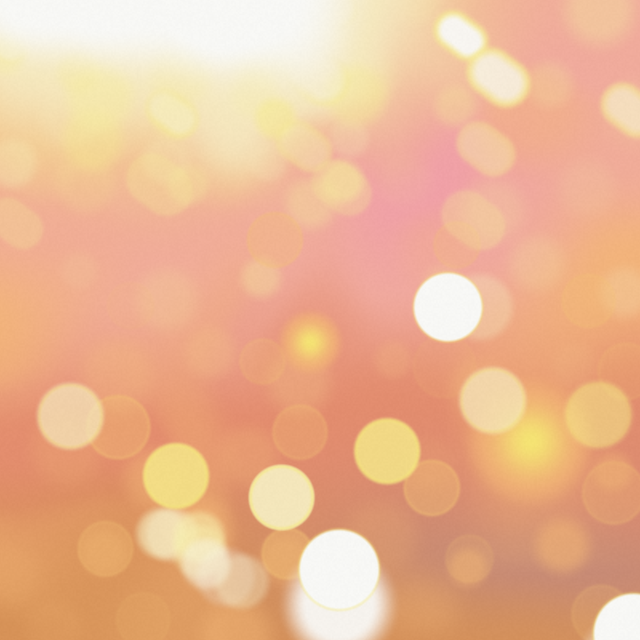
Reproduce this background procedurally as a three.js fragment shader.

```glsl
// Warm out-of-focus light discs over a blurred pink, coral and amber backdrop.
varying vec2 vUv;
const vec3 PINK    = vec3(0.94, 0.67, 0.61);
const vec3 ORCHID  = vec3(0.94, 0.61, 0.67);
const vec3 CORAL   = vec3(0.89, 0.55, 0.43);
const vec3 AMBER   = vec3(0.84, 0.57, 0.34);
const vec3 MAUVE   = vec3(0.77, 0.54, 0.47);
const vec3 APRICOT = vec3(0.95, 0.71, 0.46);
const vec3 YELLOW  = vec3(0.96, 0.91, 0.45);
const vec3 CREAM   = vec3(0.96, 0.92, 0.75);
const vec3 WHITE   = vec3(0.97, 0.97, 0.96);
const int HAZE_COUNT  = 44;
const int SKIRT_COUNT = 18;
const int GHOST_COUNT = 16;
const int OVAL_COUNT  = 14;
const int CLEAR_COUNT = 6;
const int CLUMP_COUNT = 8;
const float DISC_RADIUS = 0.051;
const float GRAIN = 0.014;
const vec2 SCATTER_STEP = vec2(0.7549, 0.5698);  // evenly filling sequence

float hash(float n) { return fract(sin(n * 91.73) * 4375.85); }
float hash2(vec2 p) {
  vec3 q = fract(p.xyx * 0.1031);
  q += dot(q, q.yzx + 33.33);
  return fract((q.x + q.y) * q.z);
}
float noise(vec2 p) {
  vec2 i = floor(p), f = fract(p);
  f = f * f * (3.0 - 2.0 * f);
  return mix(mix(hash2(i), hash2(i + vec2(1, 0)), f.x),
             mix(hash2(i + vec2(0, 1)), hash2(i + vec2(1, 1)), f.x), f.y);
}
float bump(vec2 p, vec2 center, vec2 size) {
  vec2 q = (p - center) / size;
  return exp(-dot(q, q));
}
float disc(float d, float radius, float soft) {
  return 1.0 - smoothstep(radius - soft, radius + soft, d);
}
float rim(float d, float radius) {
  float q = (d - radius * 0.95) / 0.003;
  return exp(-q * q);
}
vec3 backdrop(vec2 p) {
  vec2 w = p + 0.12 * (vec2(noise(p * 5.0), noise(p * 5.0 + 40.0)) - 0.5);
  vec3 col = mix(AMBER, CORAL, smoothstep(0.08, 0.36, w.y + 0.1 * w.x));
  col = mix(col, PINK, smoothstep(0.36, 0.6, w.y));
  col = mix(col, MAUVE, 0.9 * bump(w, vec2(0.86, 0.13), vec2(0.36, 0.14)));
  col = mix(col, ORCHID, 0.85 * bump(w, vec2(0.66, 0.77), vec2(0.17, 0.15)));
  col = mix(col, APRICOT, 0.75 * smoothstep(0.28, 0.5, abs(w.x - 0.5)) * bump(w, vec2(w.x, 0.55), vec2(1.0, 0.12)));
  float mottle = noise(w * 6.0 + 3.0);
  col = mix(col, CORAL, 0.45 * (1.0 - smoothstep(0.1, 0.45, mottle)) * bump(p, vec2(p.x, 0.45), vec2(1.0, 0.25)));
  return mix(col, APRICOT, 0.4 * smoothstep(0.55, 0.9, mottle));
}
void main() {
  vec2 p = vUv;
  vec3 col = backdrop(p);
  // Soft haze blobs
  for (int i = 0; i < HAZE_COUNT; i++) {
    float n = float(i), r = mix(0.025, 0.055, hash(n + 1.0));
    vec2 c = fract(vec2(0.31, 0.17) + n * SCATTER_STEP);
    vec3 tint = mix(mix(APRICOT, PINK, smoothstep(0.3, 0.7, c.y)), mix(YELLOW, CREAM, 0.6), hash(n + 7.0) * smoothstep(0.2, 0.7, c.y));
    col = mix(col, tint, mix(0.1, 0.6, hash(n + 13.0)) * disc(length(p - c), r, r * 0.45));
  }
  // Uneven sunlit glow in the upper left, with lit lumps along its skirt
  vec2 w = p + 0.09 * (vec2(noise(p * 8.0 + 9.0), noise(p * 8.0 + 60.0)) - 0.5);
  float glow = bump(w, vec2(0.25, 1.04), vec2(0.44, 0.27));
  col = mix(col, mix(YELLOW, CREAM, smoothstep(0.05, 0.5, glow)), 0.95 * smoothstep(0.06, 0.55, glow));
  for (int i = 0; i < SKIRT_COUNT; i++) {
    float n = float(i), r = mix(0.025, 0.05, hash(n + 61.0));
    vec2 c = fract(vec2(0.2, 0.5) + n * SCATTER_STEP) * vec2(0.56, 0.24) + vec2(0.0, 0.7);
    vec3 tint = mix(YELLOW, CREAM, 0.3 + 0.7 * hash(n + 67.0));
    col = mix(col, tint, mix(0.15, 0.6, hash(n + 71.0)) * disc(length(p - c), r, r * 0.35));
  }
  col = mix(col, WHITE, smoothstep(0.5, 0.82, glow));
  // Faint rimmed discs
  for (int i = 0; i < GHOST_COUNT; i++) {
    float n = float(i), r = DISC_RADIUS * mix(0.7, 1.0, hash(n + 3.0));
    vec2 c = fract(vec2(0.41, 0.64) + n * SCATTER_STEP) * vec2(1.0, 0.68);
    float d = length(p - c);
    col = mix(col, mix(APRICOT, YELLOW, 0.25), mix(0.08, 0.4, hash(n + 5.0)) * (disc(d, r, 0.004) + 0.4 * rim(d, r)));
  }
  // Yellow glows with an orange surround
  for (int i = 0; i < 3; i++) {
    float n = float(i), r = 0.045 + 0.045 * mod(n, 2.0);
    float d = length(p - vec2(0.485, 0.465) - n * vec2(0.345 - 0.04 * (n - 1.0), -0.155));
    col = mix(col, APRICOT, 0.75 * disc(d, r, r * 0.25));
    col = mix(col, YELLOW, 0.9 * disc(d, r * 0.45, r * 0.45));
  }
  // Slanted ovals, brighter toward the top and lost in the glow
  for (int i = 0; i < OVAL_COUNT; i++) {
    float n = float(i), r = mix(0.028, 0.04, hash(n + 21.0));
    vec2 c = fract(vec2(0.72, 0.86) + n * SCATTER_STEP) * vec2(1.0, 0.4) + vec2(0.0, 0.6);
    vec2 slant = vec2(0.012, -0.009), q = p - c;
    float d = length(q - slant * clamp(dot(q, slant) / dot(slant, slant), -1.0, 1.0));
    float power = smoothstep(0.68, 0.95, c.y), fade = 1.0 - smoothstep(0.3, 0.7, glow);
    vec3 tint = mix(mix(YELLOW, CREAM, 0.5), WHITE, power * disc(d, r * 0.75, r * 0.25));
    col = mix(col, tint, fade * (mix(0.3, 0.95, power) * disc(d, r, 0.008) + 0.05 * rim(d, r)));
  }
  // Overlapping clump along a diagonal
  for (int i = 0; i < CLUMP_COUNT; i++) {
    float n = float(i), r = mix(0.03, 0.045, hash(n + 41.0));
    vec2 c = mix(vec2(0.27, 0.17), vec2(0.37, 0.08), n / float(CLUMP_COUNT - 1));
    float d = length(p - c - 0.05 * (vec2(hash(n + 31.0), hash(n + 37.0)) - 0.5));
    col = mix(col, mix(YELLOW, WHITE, hash(n + 43.0)), mix(0.2, 0.55, hash(n + 47.0)) * disc(d, r, 0.009));
  }
  // Row of clear discs, cream and yellow in turn
  for (int i = 0; i < CLEAR_COUNT; i++) {
    float n = float(i), power = 0.95 - 0.13 * abs(n - 2.0);
    float d = length(p - vec2(0.11 + 0.165 * n, 0.3 + 0.08 * cos(1.25 * n + 0.9)));
    col = mix(col, mix(CREAM, YELLOW, mod(n, 2.0) * 0.7), power * disc(d, DISC_RADIUS, mix(0.018, 0.002, power)));
    col = mix(col, YELLOW, 0.5 * power * power * rim(d, DISC_RADIUS));
  }
  // White-hot discs on an arc, the low ones with a trailing bloom
  for (int i = 0; i < 3; i++) {
    float n = float(i);
    vec2 q = p - vec2(0.70, 0.52) + n * vec2(0.485, 0.565) - n * n * vec2(0.315, 0.155);
    float d = length(q), r = n > 0.0 ? 0.062 : 0.053, bloom = min(n, 1.0);
    col = mix(col, CREAM, 0.35 * (1.0 - bloom) * disc(length(q - vec2(0.05, 0.0)), r * 0.95, 0.01));
    col = mix(col, WHITE, 0.95 * bloom * disc(length(q + vec2(0.0, 0.055)), r * 1.2, 0.025));
    col = mix(mix(col, YELLOW, 0.6 * disc(d, r + 0.002, 0.004)), WHITE, disc(d, r, 0.003));
  }
  gl_FragColor = vec4(clamp(col + GRAIN * (noise(p * 400.0) - 0.5), 0.0, 1.0), 1.0);
}
```
